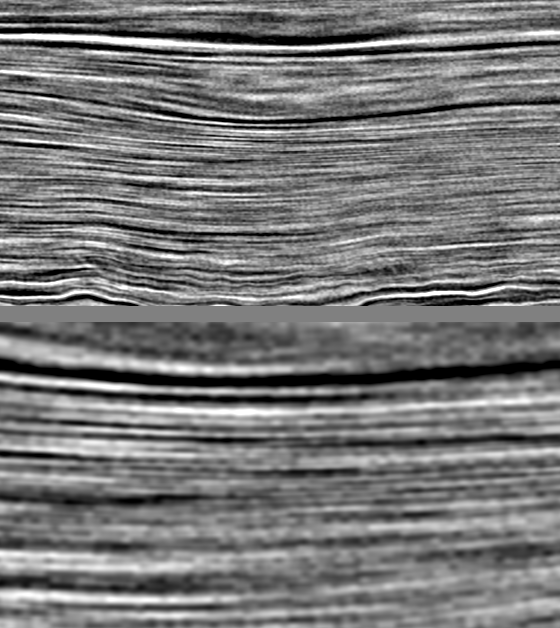
Top, the full canvas; bottom, a detail of the centre.
Write a Shadertoy shader that draws this texture.

```glsl
// Grey seismic section: thin sagging rock layers with bright and dark reflectors.

float hash(vec2 p) {
    return fract(sin(dot(p, vec2(127.1, 311.7))) * 43758.5453);
}

// One row of smooth noise in -1..1, shifted so that rows do not line up
float rowNoise(float x, float row) {
    x += 9.0 * hash(vec2(row, 4.7));
    float cell = floor(x);
    float t = smoothstep(0.0, 1.0, x - cell);
    return 2.0 * mix(hash(vec2(cell, row)), hash(vec2(cell + 1.0, row)), t) - 1.0;
}

float streaks(vec2 p) {
    float row = floor(p.y);
    float t = smoothstep(0.0, 1.0, p.y - row);
    return mix(rowNoise(p.x, row), rowNoise(p.x, row + 1.0), t);
}

// Streaks without broad drift: each dark layer is paired with a bright one
float layers(vec2 p) {
    return 0.8 * (streaks(p) - streaks(p + vec2(0.0, 1.0)));
}

float bump(float x, float centre, float width) {
    float t = (x - centre) / width;
    return exp(-t * t);
}

// Depth a layer would have at the left edge, with the folding undone
float layerDepth(float x, float depth) {
    float right = smoothstep(0.45, 1.05, x);
    float bowl = smoothstep(-0.1, 0.48, x) - 0.35 * right;
    float sag = 0.045 * smoothstep(0.04, 0.18, depth) + 0.062 * bump(depth, 0.39, 0.11);
    float rise = (0.02 + 0.04 * smoothstep(0.4, 0.65, depth)) * right;
    float deep = smoothstep(0.4, 0.9, depth);
    float arches = 0.022 * bump(x, 0.17, 0.08) + 0.016 * bump(x, 0.69, 0.07);
    float waver = 0.003 * streaks(vec2(x * 7.0, depth * 9.0));
    float broken = 0.009 * streaks(vec2(x * 17.0, depth * 14.0));
    broken += 0.005 * streaks(vec2(x * 45.0, depth * 30.0));
    return depth - sag * bowl + rise + arches * deep + waver
        + broken * smoothstep(0.74, 0.96, depth);
}

// Strong reflectors, dark below zero and bright above
float reflectors(float x, float v) {
    float fadeRight = 1.0 - smoothstep(0.5, 0.95, x);
    float fadeLeft = smoothstep(-0.1, 0.25, x);
    float s = -0.50 * bump(v, 0.062, 0.007) * (1.0 - smoothstep(0.1, 0.45, x));
    s += 0.30 * bump(v, 0.077, 0.005) * (1.0 - smoothstep(0.05, 0.3, x));
    s -= (0.40 + 0.6 * fadeRight) * bump(v, 0.098, 0.008);
    s += 0.85 * bump(v, 0.115, 0.006);
    s -= (0.25 + 0.45 * fadeLeft) * bump(v, 0.137, 0.006);
    s += 0.25 * bump(v, 0.150, 0.005);
    s -= 0.65 * bump(v, 0.290, 0.006);
    s += 0.22 * bump(v, 0.303, 0.006);
    s -= 0.30 * bump(v, 0.476, 0.006) * (1.0 - 0.6 * x);
    s -= 0.45 * bump(v, 0.726, 0.006) * (0.4 + 0.6 * fadeRight);
    s += 0.28 * bump(v, 0.741, 0.006);
    s -= 0.40 * bump(v, 0.951, 0.006);
    s += 0.60 * bump(v, 0.966, 0.005);
    s -= 0.45 * bump(v, 0.981, 0.006);
    return s;
}

void mainImage(out vec4 fragColor, in vec2 fragCoord) {
    vec2 uv = fragCoord / iResolution.xy;
    float x = uv.x;
    float depth = 1.0 - uv.y;
    float v = layerDepth(x, depth);

    // Fine bedding, from long layers to short streaks
    float bedding = 0.20 * layers(vec2(x * 2.8, v * 70.0));
    bedding += 0.18 * layers(vec2(x * 5.5 + 3.0, v * 112.0 + 200.0));
    bedding += 0.16 * streaks(vec2(x * 10.0, v * 90.0 + 350.0));
    bedding += 0.17 * streaks(vec2(x * 26.0, v * 140.0 + 500.0));

    // Contrast is softer to the right and stronger in the broken base
    float contrast = 1.15 - 0.30 * smoothstep(0.3, 0.85, x);
    contrast += 0.35 * smoothstep(0.78, 0.95, depth);
    contrast *= 1.0 + 0.25 * streaks(vec2(x * 4.0, v * 9.0));

    // Chopped, steep texture along two disturbed zones
    float fault = bump(x, 0.18, 0.07) * bump(depth, 0.87, 0.10);
    fault += 0.7 * bump(x, 0.70, 0.06) * bump(depth, 0.88, 0.09);
    float chop = streaks(vec2(x * 60.0, (depth - 0.7 * x) * 75.0));

    float grain = streaks(vec2(x * 190.0, depth * 140.0 + 900.0));
    float strength = 0.85 + 0.25 * streaks(vec2(x * 9.0, v * 30.0));

    float tone = 0.5 + bedding * contrast + reflectors(x, v) * strength;
    tone += 0.28 * chop * fault + 0.11 * grain;
    fragColor = vec4(vec3(clamp(tone, 0.0, 1.0)), 1.0);
}
```
